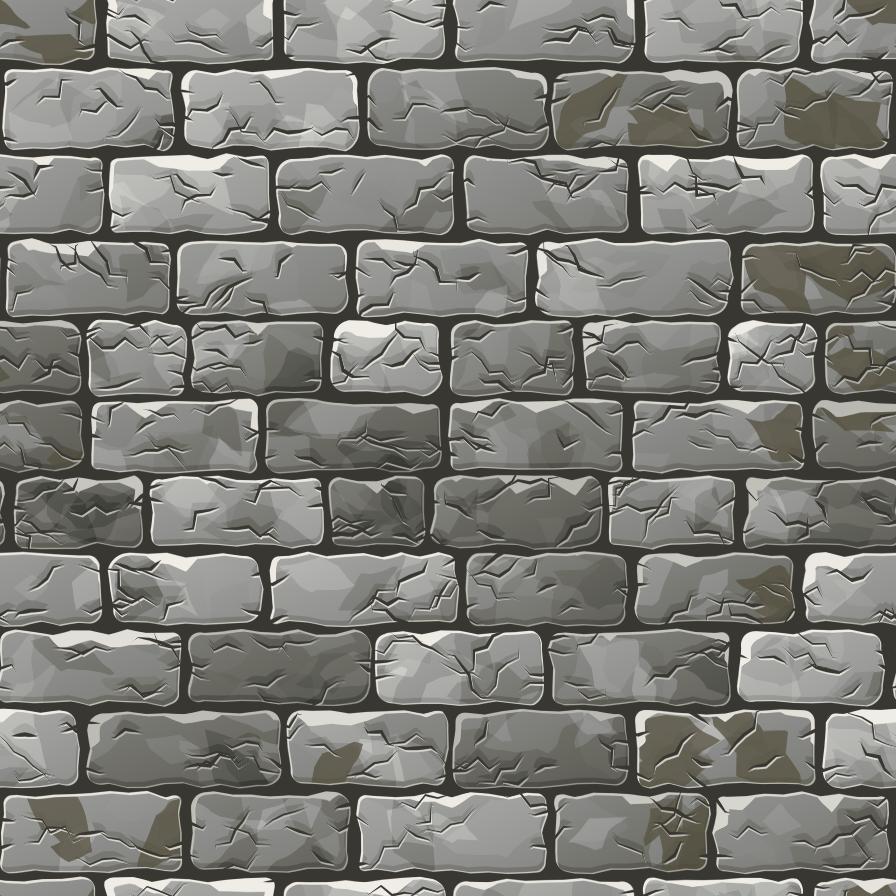
Write a WebGL 1 fragment shader that draws this texture.

```glsl
precision highp float;
// Tiling wall of chipped grey stone blocks with pale rims, cracks and dark joints.
uniform vec2 u_resolution;

const float TAU = 6.28318;
const float ROWS = 11.0;
const vec3 MORTAR = vec3(0.225, 0.215, 0.195);
const vec3 CREAM = vec3(0.94, 0.93, 0.90);
const vec3 OLIVE = vec3(0.35, 0.335, 0.27);

float hash(vec2 p) {
  vec3 q = fract(p.xyx * 0.1031);
  q += dot(q, q.yzx + 33.33);
  return fract((q.x + q.y) * q.z);
}

// Value noise with straight interpolation, for angular outlines
float crease(vec2 p) {
  vec2 cell = floor(p), f = p - cell;
  float low = mix(hash(cell), hash(cell + vec2(1, 0)), f.x);
  float high = mix(hash(cell + vec2(0, 1)), hash(cell + 1.0), f.x);
  return mix(low, high, f.y);
}

float cover(float d, float blur) { return 1.0 - smoothstep(-blur, blur, d); }

vec2 turn(vec2 p, float angle) {
  float c = cos(angle), s = sin(angle);
  return vec2(c * p.x + s * p.y, c * p.y - s * p.x);
}

// Courses are slightly uneven in height
float courseWave(float k) { return 0.115 * cos(TAU * (k - 3.6) / ROWS) - 0.2; }
float courseEdge(float k) { return (k + courseWave(k)) / ROWS; }

float courseShift(float row) {
  return 0.03 + 0.5 * mod(row + 1.0 + step(4.5, row), 2.0);
}

// Position of the upright joint left of stone i
float joint(float i, float row, float count) {
  float loose = count > 5.5 ? 0.36 : 0.16;
  float jitter = loose * (hash(vec2(mod(i, count), row + 40.0)) - 0.5);
  return (i + courseShift(row) + jitter) / count;
}

float outline(vec2 p, vec2 extent, float radius, float seed) {
  vec2 q = abs(p) - extent + radius;
  float box = length(max(q, 0.0)) + min(max(q.x, q.y), 0.0) - radius;
  return box + 0.008 * (crease(p * 48.0 + seed * 7.0) - 0.45);
}

// Tapered, kinked stroke
float crack(vec2 p, float angle, float reach, float width, float seed) {
  vec2 q = turn(p, angle);
  float t = q.x / reach;
  float bend = 0.016 * (crease(vec2(q.x * 75.0 + 20.0, seed)) - 0.5);
  return abs(q.y - bend) - width * (1.0 - t * t);
}

// Angular patch of a different tone
float facet(vec2 p, vec2 size, float angle, float seed) {
  vec2 q = abs(turn(p, angle)) / size;
  return (q.x + q.y - 1.0) * size.y + 0.018 * (crease(p * 42.0 + seed) - 0.5);
}

vec3 stone(vec2 p, vec2 extent, float seed, float blur) {
  float radius = mix(0.008, 0.018, hash(vec2(seed, 1)));
  float tone = mix(0.40, 0.64, hash(vec2(seed, 2)));
  float warm = step(0.72, hash(vec2(seed, 3))) * step(tone, 0.56);
  float brightness = smoothstep(0.36, 0.62, tone);
  vec3 rim = mix(vec3(0.69, 0.69, 0.66), CREAM, brightness);
  tone += 0.03 * (-p.y / extent.y - p.x / extent.x);

  // Flat facets
  float stain = 0.0;
  for (int i = 0; i < 6; i++) {
    float k = seed + 60.0 * float(i + 1);
    vec2 at = extent * (2.0 * vec2(hash(vec2(k, 4)), hash(vec2(k, 5))) - 1.0);
    vec2 size = mix(vec2(0.025, 0.014), vec2(0.07, 0.035), hash(vec2(k, 6)));
    float patchMask = cover(facet(p - at, size, 2.4 * hash(vec2(k, 7)) - 1.2, k), blur);
    float change = 0.19 * (hash(vec2(k, 8)) - 0.48);
    tone += patchMask * change;
    stain = max(stain, patchMask * step(change, 0.0));
  }

  // Cracks: the first four start at the side edges
  float dark = 1.0, light = 1.0, shade = 1.0;
  for (int i = 0; i < 10; i++) {
    float k = seed + 70.0 * float(i + 1);
    float side = 1.0 - step(3.5, float(i));
    vec2 at = extent * (2.0 * vec2(hash(vec2(k, 9)), hash(vec2(k, 10))) - 1.0) * 0.85;
    at.x = mix(at.x, extent.x * (2.0 * mod(float(i), 2.0) - 1.0), side);
    float angle = (hash(vec2(k, 11)) - 0.5) * mix(1.7, 0.7, side);
    float reach = mix(0.012, 0.036, hash(vec2(k, 12))) * mix(1.0, 0.7, side);
    float width = mix(0.0009, 0.0024, hash(vec2(k, 13)));
    vec2 q = p - at;
    dark = min(dark, crack(q, angle, reach, width, k));
    light = min(light, crack(q - vec2(0.001, 0.0022), angle, reach, width, k));
    shade = min(shade, crack(q + vec2(0.0, 0.005), angle, reach, width * 3.2, k));
  }
  tone -= 0.07 * cover(shade, blur);

  // Shaded lower side, thin lower rim, chipped upper rim
  float lower = outline(p + vec2(0.003, 0.007), extent, radius, seed);
  float lip = outline(p + vec2(0.0015, 0.0014), extent, radius, seed);
  float chip = max(crease(vec2(p.x * 30.0 + 9.0, seed)) - 0.6, 0.0);
  float upper = outline(p - vec2(0.0022, 0.0028), extent, radius, seed);
  upper += 0.04 * chip * smoothstep(0.0, -0.01, p.y);
  tone -= 0.08 * (1.0 - cover(lower, blur));

  vec3 color = tone * mix(vec3(1.0, 1.0, 0.93), vec3(1.0, 1.0, 0.985), smoothstep(0.4, 0.55, tone));
  color = mix(color, OLIVE, 0.75 * stain * warm);
  color = mix(color, rim, 0.85 * cover(light, blur));
  color = mix(color, rim, 0.7 * (1.0 - cover(lip, blur)));
  color = mix(color, rim, 1.0 - cover(upper, blur));
  color = mix(color, MORTAR, cover(dark, blur));
  return mix(MORTAR, color, cover(outline(p, extent, radius, seed), blur));
}

void main() {
  vec2 uv = gl_FragCoord.xy / u_resolution;
  uv.y = 1.0 - uv.y;
  float blur = 0.75 / u_resolution.y;

  // Find the course and the stone within it
  float k = uv.y * ROWS;
  float course = floor(k - courseWave(k - courseWave(k)));
  float row = mod(course, ROWS);
  float count = 5.0 + 2.0 * float(row == 4.0) + float(row == 6.0);
  float i = floor(uv.x * count - courseShift(row));
  i += step(joint(i + 1.0, row, count), uv.x) - step(uv.x, joint(i, row, count));

  vec2 start = vec2(joint(i, row, count), courseEdge(course));
  vec2 end = vec2(joint(i + 1.0, row, count), courseEdge(course + 1.0));
  float seed = row * 8.0 + mod(i, count) + 1.0;
  vec2 gap = vec2(mix(0.003, 0.0065, hash(vec2(seed, 14))), 0.0042);
  vec3 color = stone(uv - 0.5 * (start + end), 0.5 * (end - start) - gap, seed, blur);
  gl_FragColor = vec4(color, 1.0);
}
```
